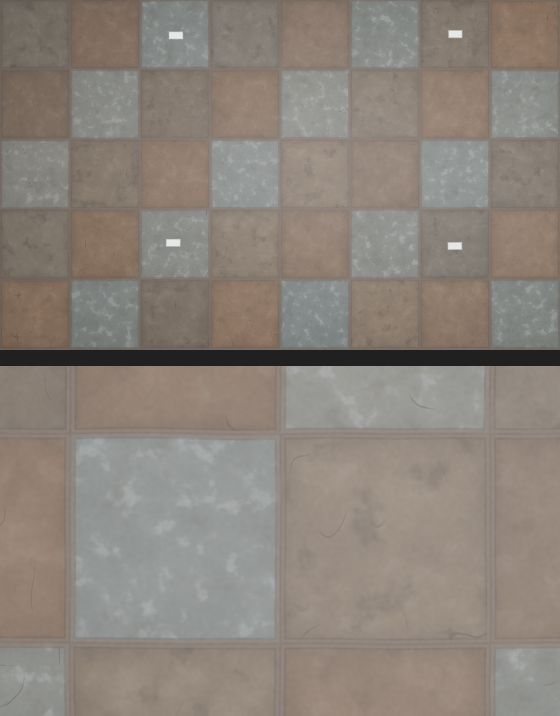
Top: the whole. Bottom: its middle third, enlarged.
Give the GLSL for this texture, as a WebGL 2 fragment shader.

```glsl
#version 300 es
precision highp float;
// Worn floor of square tiles in tan, taupe and blue-grey, laid in diagonals, with a few paper labels.

uniform vec2 u_resolution;
out vec4 fragColor;

const float ROWS = 5.0;
const vec3 TAN = vec3(0.575, 0.485, 0.415);
const vec3 TAUPE = vec3(0.535, 0.490, 0.440);
const vec3 BLUE_GREY = vec3(0.560, 0.580, 0.565);
const vec3 PALE_FLECK = vec3(0.67, 0.69, 0.69);
const vec3 SMUDGE = vec3(0.39, 0.36, 0.32);
const vec3 GROUT = vec3(0.53, 0.475, 0.435);
const vec3 GROUT_EDGE = vec3(0.40, 0.36, 0.33);
const vec3 HAZE = vec3(0.60, 0.59, 0.60);
const vec3 LABEL = vec3(0.90, 0.91, 0.91);

vec2 hash22(vec2 p) {
    vec3 q = fract(p.xyx * vec3(0.1031, 0.1030, 0.0973));
    q += dot(q, q.yzx + 33.33);
    return fract((q.xx + q.yz) * q.zy);
}

float gradientAt(vec2 corner, vec2 offset) {
    float angle = 6.2832 * hash22(corner).x;
    return dot(vec2(cos(angle), sin(angle)), offset);
}

float gradientNoise(vec2 p) {
    vec2 i = floor(p), f = fract(p);
    vec2 u = f * f * f * (f * (f * 6.0 - 15.0) + 10.0);
    vec2 e = vec2(1.0, 0.0);
    float low = mix(gradientAt(i, f), gradientAt(i + e.xy, f - e.xy), u.x);
    float high = mix(gradientAt(i + e.yx, f - e.yx), gradientAt(i + e.xx, f - e.xx), u.x);
    return mix(low, high, u.y);
}

float fbm(vec2 p) {
    float sum = 0.0, amplitude = 1.0;
    for (int i = 0; i < 4; i++) {
        sum += amplitude * gradientNoise(p);
        p = mat2(1.6, 1.2, -1.2, 1.6) * p + 7.3;
        amplitude *= 0.55;
    }
    return sum;
}

float boxDistance(vec2 p, vec2 halfSize) {
    vec2 d = abs(p) - halfSize;
    return length(max(d, 0.0)) + min(max(d.x, d.y), 0.0);
}

float coverage(float dist, float soft) {
    return 1.0 - smoothstep(-soft, soft, dist);
}

// Mottled face of one tile; kind is 0 taupe, 1 tan, 2 blue-grey
vec3 tileFace(vec2 p, float kind, vec2 seed, float edgeDist) {
    float isTan = step(0.5, kind) * step(kind, 1.5);
    float isBlue = step(1.5, kind);
    vec2 q = p + seed * 60.0;
    float clouds = fbm(q * 3.0);
    float mottle = fbm(q * 8.0 + 20.0);

    vec3 color = mix(mix(TAUPE, TAN, isTan), BLUE_GREY, isBlue);
    color = mix(color, TAUPE, 0.35 * isBlue * seed.x * seed.x);
    color += vec3(0.02, 0.0, -0.015) * (seed.y - 0.5) * 2.0;
    color *= 1.0 + 0.10 * (seed.x - 0.5) + 0.06 * clouds + 0.04 * mottle;

    float flecks = smoothstep(0.12, 0.65, mottle + 0.3 * clouds);
    color = mix(color, PALE_FLECK, flecks * mix(0.08, 0.65, isBlue));
    float smudges = smoothstep(0.10, 0.75, fbm(q * 5.0 + 41.0));
    color = mix(color, SMUDGE, smudges * (0.42 - 0.25 * max(isTan, isBlue)));

    // Fine scratches on some of the tiles
    float crack = 1.0 - smoothstep(0.0, 0.025, abs(gradientNoise(q * vec2(5.0, 3.5))));
    crack *= smoothstep(0.15, 0.4, gradientNoise(q * 4.0 + 9.0)) * step(0.55, seed.y);
    color = mix(color, SMUDGE, 0.5 * crack);

    float rim = exp(-max(edgeDist, 0.0) * 18.0);
    return color * (1.0 - 0.13 * rim * (1.0 - 0.6 * isBlue));
}

void main() {
    vec2 uv = gl_FragCoord.xy / u_resolution;
    vec2 p = gl_FragCoord.xy * ROWS / u_resolution.y;
    float pixel = ROWS / u_resolution.y;

    // Grid with slightly uneven joints
    vec2 wobble = vec2(gradientNoise(p * 1.7), gradientNoise(p * 1.7 + 30.0));
    vec2 grid = p - vec2(0.0, 0.012) + 0.012 * wobble;
    vec2 cell = floor(grid);
    vec2 local = fract(grid) - 0.5;
    float rowFromTop = ROWS - 1.0 - cell.y;
    vec2 seed = hash22(cell + 17.0);
    float edgeDist = 0.5 - max(abs(local.x), abs(local.y));

    float kind = mod(cell.x + rowFromTop, 3.0);
    vec3 color = tileFace(p, kind, seed, edgeDist);

    // Joint: a pale strip between two thin dark edges
    float wear = 0.65 + 0.5 * gradientNoise(p * 6.0);
    color = mix(color, GROUT, 0.8 * coverage(edgeDist - 0.020, pixel));
    color = mix(color, GROUT_EDGE, wear * 0.6 * coverage(abs(edgeDist - 0.023) - 0.004, pixel));
    color = mix(color, GROUT_EDGE, wear * 0.5 * coverage(edgeDist - 0.004, pixel));
    color += 0.018 * gradientNoise(p * 38.0);

    // Hazy light, strongest right of the centre
    float glow = exp(-2.6 * dot(uv - vec2(0.56, 0.52), uv - vec2(0.56, 0.52)));
    color = mix(color, HAZE, 0.30 * glow * glow);
    color *= mix(0.74, 1.03, glow) + 0.06 * uv.x;

    // Paper labels on every fourth column and third row
    float hasLabel = step(abs(mod(cell.x, 4.0) - 2.0), 0.1) * step(mod(rowFromTop, 3.0), 0.1);
    vec2 labelCenter = 0.08 * (seed - 0.5);
    float label = coverage(boxDistance(local - labelCenter, vec2(0.098, 0.052)), pixel);
    color = mix(color, LABEL, label * hasLabel);

    fragColor = vec4(color, 1.0);
}
```
